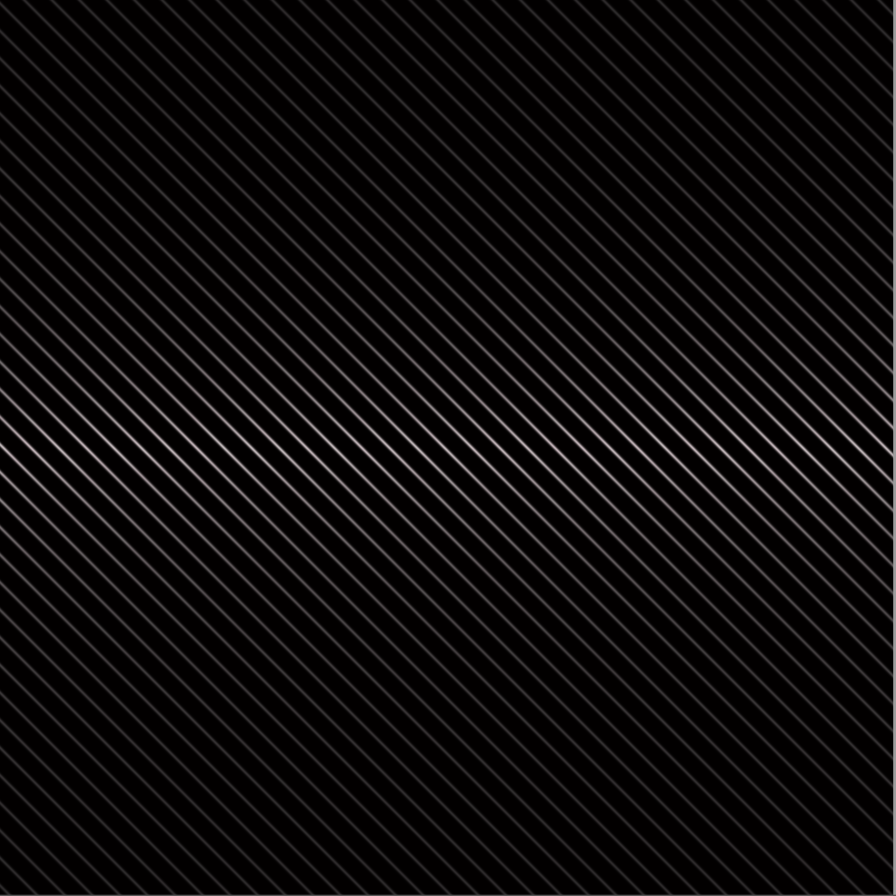
Give the GLSL for this pattern, as a Shadertoy shader.

```glsl
// Fine diagonal metallic lines on black, lit by a soft horizontal glint.
#define LINE_COUNT vec2(32.5, 32.5)
#define LINE_PHASE 0.88
#define LINE_WIDTH 0.00177
#define GLINT_HEIGHT 0.5
#define GLINT_SPREAD 0.12
#define GLINT_GAIN 0.6
#define BASE_LIGHT 0.165
#define TINT_AMOUNT 0.04
#define BACKGROUND vec3(0.008, 0.001, 0.001)
#define METAL vec3(1.0, 0.955, 0.965)
#define EDGE_WIDTHS vec2(0.003, 0.0015)

float hash(vec2 p) {
    return fract(sin(dot(p, vec2(127.1, 311.7))) * 43758.5453);
}

float valueNoise(vec2 p) {
    vec2 cell = floor(p), f = fract(p);
    f = f * f * (3.0 - 2.0 * f);
    float low = mix(hash(cell), hash(cell + vec2(1.0, 0.0)), f.x);
    float high = mix(hash(cell + vec2(0.0, 1.0)), hash(cell + 1.0), f.x);
    return mix(low, high, f.y);
}

// Distance to the nearest line, in canvas units.
float lineDistance(vec2 uv) {
    float phase = dot(vec2(uv.x, uv.y - 1.0), LINE_COUNT) - LINE_PHASE;
    return abs(fract(phase + 0.5) - 0.5) / length(LINE_COUNT);
}

// Coverage of a thin border strip, smoothed over one pixel.
float strip(float distanceToEdge, float width, float pixel) {
    return 1.0 - smoothstep(width - 0.5 * pixel, width + 0.5 * pixel, distanceToEdge);
}

void mainImage(out vec4 fragColor, in vec2 fragCoord) {
    vec2 uv = fragCoord / iResolution.xy;
    float pixel = 1.0 / min(iResolution.x, iResolution.y);

    // Soft line profile, never narrower than a pixel can show.
    float d = lineDistance(uv) / max(LINE_WIDTH, 0.8 * pixel);
    float line = exp(-d * d);

    // Brightness falls away above and below the glint.
    float glint = exp(-abs(uv.y - GLINT_HEIGHT) / GLINT_SPREAD);
    float light = BASE_LIGHT + GLINT_GAIN * glint;

    // Patchy rose tint along the lines.
    float tint = TINT_AMOUNT * valueNoise(uv * 60.0);
    vec3 metal = METAL - vec3(0.0, tint, 0.5 * tint);
    vec3 color = mix(BACKGROUND, metal * light, line);

    // Pale strips on the right and bottom edges.
    color = mix(color, vec3(0.62), strip(1.0 - uv.x, EDGE_WIDTHS.x, pixel));
    color = mix(color, vec3(0.35), strip(uv.y, EDGE_WIDTHS.y, pixel));
    fragColor = vec4(color, 1.0);
}
```
